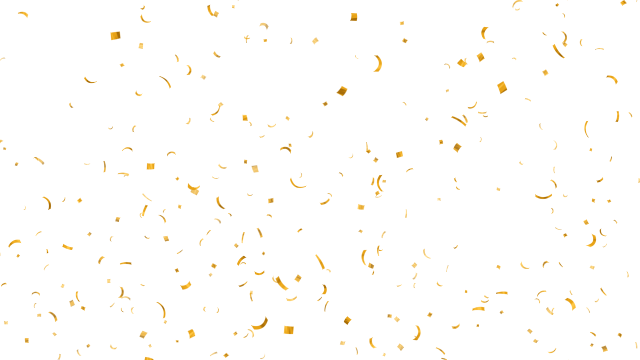
Write a Shadertoy shader that draws this pattern.

```glsl
// Gold confetti drifting over white: curled ribbons and small foil squares.
// Three jittered grids hold large, medium and tiny pieces; each piece is a
// bent, tapered box distance, shaded with a foil gradient along its length.

vec4 hash4(vec2 p) {
    vec4 q = fract(p.xyxy * vec4(0.1031, 0.1030, 0.0973, 0.1099));
    q += dot(q, q.wzxy + 33.33);
    return fract((q.xxyz + q.yzzw) * q.zywx);
}

// Signed distance to a box bent into a parabola and narrowed toward one end
float ribbonDistance(vec2 p, vec2 halfSize, float bend, float taper) {
    float t = p.x / halfSize.x;
    float tc = clamp(t, -1.2, 1.2);
    float slope = 2.0 * bend * tc;
    float across = abs(p.y - bend * halfSize.x * (tc * tc - 0.4)) / sqrt(1.0 + slope * slope);
    float width = halfSize.y * (1.0 - taper * (0.5 + 0.4 * tc)) * (1.0 - 0.35 * taper * tc * tc);
    vec2 d = vec2(abs(p.x) - halfSize.x, across - width);
    return length(max(d, 0.0)) + min(max(d.x, d.y), 0.0);
}

// Foil tone: a broad ramp with fine streaks across the piece
vec3 foil(vec2 t, vec4 rnd) {
    float shade = 0.5 + 0.32 * sin(2.2 * t.x + 6.28 * rnd.x) + 0.12 * sin(7.0 * t.x + 2.0 * t.y + 9.0 * rnd.y);
    shade += 0.5 * (rnd.z - 0.45);
    vec3 gold = mix(vec3(0.66, 0.43, 0.03), vec3(0.91, 0.64, 0.09), smoothstep(0.0, 0.5, shade));
    return mix(gold, vec3(1.0, 0.78, 0.27), smoothstep(0.6, 1.1, shade));
}

// More pieces low on the canvas, with loose clusters
float density(vec2 p) {
    float clusters = sin(5.3 * p.x + 2.0 * sin(4.1 * p.y)) * sin(6.7 * p.y + 1.3 * p.x + 1.0);
    return mix(0.54, 0.26, smoothstep(0.2, 0.95, p.y)) + 0.14 * clusters;
}

vec3 addLayer(vec3 color, vec2 uv, float cell, float scale, float seed) {
    float pixel = 1.0 / iResolution.y;
    vec2 home = floor(uv / cell);
    for (int j = -1; j <= 1; j++)
    for (int i = -1; i <= 1; i++) {
        vec2 id = home + vec2(i, j);
        vec4 place = hash4(id + seed);
        vec4 form = hash4(id + seed + 57.3);
        vec4 tone = hash4(id + seed + 131.7);
        vec2 center = (id + place.xy) * cell;
        if (place.z > density(center)) continue;

        // Random heading
        float angle = 6.2832 * place.w;
        vec2 axis = vec2(cos(angle), sin(angle));
        vec2 p = uv - center;
        p = vec2(dot(p, axis), dot(p, vec2(-axis.y, axis.x)));

        // Squares are sheared and nearly flat, ribbons are long and curled
        bool isSquare = form.x < 0.36;
        vec2 halfSize = isSquare
            ? vec2(0.0125, 0.0105) * mix(0.7, 1.2, form.y)
            : vec2(mix(0.013, 0.024, form.y), mix(0.0030, 0.0062, form.z * form.z));
        halfSize *= scale;
        float bend = isSquare ? 0.16 * form.w : mix(0.08, 0.55, form.w);
        float taper = isSquare ? 0.25 * tone.w : mix(0.1, 0.85, tone.w);
        if (isSquare) p.x += 0.35 * (form.z - 0.5) * p.y;

        // Small pieces are a little softer and fainter
        float soft = 0.6 * pixel + 0.0006 * tone.y;
        float cover = 1.0 - smoothstep(-soft, soft, ribbonDistance(p, halfSize, bend, taper));
        cover *= mix(1.0, 0.55 + 0.45 * tone.x, step(scale, 0.7));
        color = mix(color, foil(p / halfSize.x, tone), cover);
    }
    return color;
}

void mainImage(out vec4 fragColor, in vec2 fragCoord) {
    vec2 uv = fragCoord / iResolution.y;
    vec3 color = vec3(1.0);
    color = addLayer(color, uv, 0.070, 0.40, 11.0);
    color = addLayer(color, uv, 0.088, 0.66, 43.0);
    color = addLayer(color, uv, 0.122, 1.00, 85.0);
    fragColor = vec4(color, 1.0);
}
```
